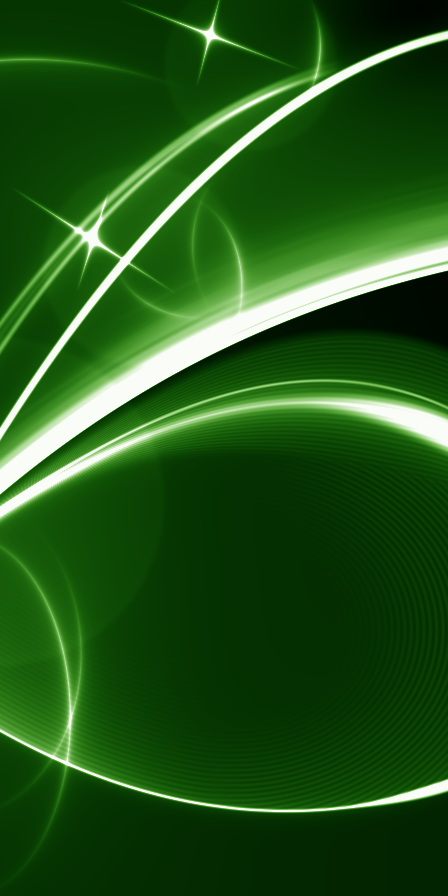
A WebGL 2 fragment shader for this background:

```glsl
#version 300 es
precision highp float;
// Glowing white ribbons over deep green, with lens rings and star glints.
// Ribbons are cubics given by four heights; all layers add to one light value,
// which a power ramp turns from black-green into white.
uniform vec2 u_resolution;
out vec4 fragColor;

// Ribbon heights at x = 0, 1/3, 2/3, 1 (canvas is 1 wide, 2 high)
const vec4 MAIN_ARC = vec4(1.031, 1.479, 1.773, 1.922);
const vec4 UPPER_ARC = vec4(1.276, 1.633, 1.823, 1.891);
const vec4 INNER_ARC = vec4(1.219, 1.61, 1.815, 1.885);
const vec4 SHEET_EDGE = vec4(0.896, 1.133, 1.294, 1.396);
const vec4 FAN_TOP = vec4(0.885, 1.112, 1.242, 1.211);
const vec4 FAN_THREAD = vec4(0.865, 1.055, 1.148, 1.089);
const vec4 FAN_CORE = vec4(0.854, 1.029, 1.102, 1.031);
const vec4 FAN_BASE = vec4(0.839, 0.977, 0.987, 0.919);
const vec4 LOW_EDGE = vec4(0.367, 0.229, 0.188, 0.245);
const vec4 STREAK = vec4(1.865, 1.828, 1.674, 1.41);
const vec3 RAMP_POWER = vec3(2.4, 1.0, 3.3);
const float LINE_GAP = 0.0112;

// Discs: centre, radius
const vec3 DISCS[3] = vec3[3](vec3(0.56, 1.857, 0.19), vec3(0.32, 1.406, 0.222), vec3(0, 0.88, 0.365));
// Arcs: ellipse centre and radii, then lit spot, its reach and strength
const vec4 ARCS[6] = vec4[6](
  vec4(-0.08, 0.4, 0.237, 0.404), vec4(-0.1, 0.54, 0.281, 0.365),
  vec4(0.56, 1.9, 0.155, 0.2), vec4(0.4, 1.36, 0.14, 0.2),
  vec4(0.57, 1.45, 0.14, 0.2), vec4(0.45, 1.45, 0.2, 0.16));
const vec4 ARC_LIGHT[6] = vec4[6](
  vec4(0.13, 0.48, 0.3, 0.55), vec4(0.14, 0.46, 0.2, 0.35),
  vec4(0.71, 1.88, 0.08, 0.65), vec4(0.53, 1.42, 0.1, 0.4),
  vec4(0.44, 1.47, 0.09, 0.25), vec4(0.34, 1.32, 0.08, 0.28));

float hash(vec2 p) {
  vec3 q = fract(p.xyx * 0.1031);
  q += dot(q, q.yzx + 33.33);
  return fract((q.x + q.y) * q.z);
}

float noise(vec2 p) {
  vec2 i = floor(p), f = fract(p);
  f *= f * (3.0 - 2.0 * f);
  return mix(mix(hash(i), hash(i + vec2(1, 0)), f.x),
             mix(hash(i + vec2(0, 1)), hash(i + 1.0), f.x), f.y);
}

// Cubic through four evenly spaced heights
float curve(float x, vec4 h) {
  float t = 3.0 * x, a = t - 1.0, b = t - 2.0, c = t - 3.0;
  return dot(h, vec4(-a * b * c / 6.0, t * b * c / 2.0, -t * a * c / 2.0, t * a * b / 6.0));
}

// Signed distance to a curve, positive above it
float above(vec2 p, vec4 h) {
  float y = curve(p.x, h);
  float slope = (curve(p.x + 0.01, h) - y) / 0.01;
  return (p.y - y) / sqrt(1.0 + slope * slope);
}

float stroke(float d, float w, float soft) {
  return 1.0 - smoothstep(w - soft, w + soft, abs(d));
}

float glow(float d, float reach) { return exp(-abs(d) / reach); }

float spot(vec2 p, vec2 centre, vec2 reach) {
  vec2 q = (p - centre) / reach;
  return exp(-dot(q, q));
}

float ellipse(vec2 q, vec2 r) {
  float k = length(q / r);
  return k * (k - 1.0) / max(length(q / (r * r)), 0.001);
}

float ray(vec2 q, vec2 dir, float len) {
  float taper = max(0.0, 1.0 - abs(dot(q, dir)) / len);
  return taper * glow(q.x * dir.y - q.y * dir.x, 0.002 + 0.003 * taper * taper);
}

float star(vec2 q, vec2 dir, vec2 cross) {
  return ray(q, dir, 0.22) + ray(q, cross, 0.12) + 0.6 * glow(length(q), 0.014);
}

float threads(float s) { return 0.5 + 0.5 * cos(6.2832 * s); }

void main() {
  vec2 p = gl_FragCoord.xy / u_resolution * vec2(1, 2);
  float soft = 1.0 / u_resolution.x, x = p.x;
  float sheet = above(p, SHEET_EDGE), fanTop = above(p, FAN_TOP);
  float core = above(p, FAN_CORE), base = above(p, FAN_BASE), low = above(p, LOW_EDGE);
  float overSheet = smoothstep(-soft, soft, sheet), overBase = smoothstep(-0.02, 0.02, base);
  float inFan = overBase * (1.0 - smoothstep(-0.012, 0.006, fanTop));
  float inBowl = smoothstep(-soft, soft, low) * (1.0 - overBase);

  // Background gradients
  float upper = 0.2 + 0.1 * spot(p, vec2(0.3, 1.5), vec2(0.35, 0.25))
    + 0.05 * spot(p, vec2(0.7, 1.6), vec2(0.35, 0.15)) - 0.19 * spot(p, vec2(0.95, 1.97), vec2(0.25, 0.15));
  float lower = 0.18 + 0.12 * spot(p, vec2(0, 0.7), vec2(0.33, 0.5)) - 0.04 * x * (1.0 - inBowl);
  float light = mix(lower, upper, overSheet);
  light -= (1.0 - overSheet) * smoothstep(0.0, 0.02, fanTop) * mix(0.06, 0.11, x);

  // Lens discs and arcs
  for (int i = 0; i < 3; i++) {
    float d = length(p - DISCS[i].xy) - DISCS[i].z;
    light += 0.035 * (1.0 - smoothstep(-0.01, 0.01, d)) + 0.012 * glow(d, 0.012);
  }
  for (int i = 0; i < 6; i++) {
    float d = ellipse(p - ARCS[i].xy, ARCS[i].zw);
    float lit = spot(p, ARC_LIGHT[i].xy, ARC_LIGHT[i].zz) * ARC_LIGHT[i].w;
    light += lit * (0.7 * glow(d, 0.005) + 0.3 * glow(d, 0.025));
  }

  // Broad sheet, bright at its lower edge and feathered above
  float grain = noise(vec2(sheet * 110.0, x * 3.0));
  float feather = sheet / mix(0.075, 0.135, min(1.0, 2.0 * x));
  float body = (0.58 + 0.2 * grain) * exp(-feather * feather);
  body += 0.3 * (1.0 - smoothstep(0.03, 0.07, sheet));
  body -= 0.4 * stroke(sheet - 0.018, 0.004, 0.006) * smoothstep(0.25, 0.6, x);
  light += overSheet * body;

  // Threaded fan under the sheet
  float fanPos = base / max(base - fanTop, 0.01);
  float fanLines = threads(fanPos * 26.0 + 0.6 * noise(p * 6.0));
  light += inFan * (0.04 + 0.05 * fanLines + 0.16 * glow(core, 0.05));
  float ends = smoothstep(0.65, 1.0, x) + 1.0 - smoothstep(0.1, 0.4, x);
  light += mix(0.24, 0.5, ends) * stroke(core, 0.008 + 0.028 * smoothstep(0.6, 1.0, x), 0.015);
  light += 0.3 * glow(core, 0.018 + 0.03 * x) + 0.42 * stroke(above(p, FAN_THREAD), 0.003, 0.003);

  // Bowl: threads along the low ribbon turn into a swirl on the right
  float swirl = length((p - vec2(0.52, 0.594)) / vec2(0.495, 0.39));
  float swirlLines = threads(swirl * 0.39 / LINE_GAP) * smoothstep(0.45, 1.0, swirl);
  swirlLines *= max(smoothstep(0.55, 0.9, x), 1.0 - smoothstep(0.35, 0.7, p.y));
  float lowLines = threads(low / LINE_GAP) * glow(low, 0.12);
  light += inBowl * 0.07 * mix(lowLines, swirlLines, smoothstep(0.25, 0.6, x));
  light += inBowl * mix(0.34, 0.1, smoothstep(0.0, 0.5, x)) * glow(low, 0.1);
  light += mix(0.4, 0.75, smoothstep(0.0, 0.4, x)) * stroke(low - 0.002, 0.003 + 0.01 * smoothstep(0.75, 1.0, x), 0.004);
  light += 0.14 * glow(low, 0.012);

  // Upper arcs, side streak and star glints
  float arc = above(p, MAIN_ARC), outer = above(p, UPPER_ARC), streak = above(p, STREAK);
  float fade = 1.0 - smoothstep(0.55, 0.8, x);
  light += 0.85 * stroke(arc, 0.007 + 0.006 * x * (1.5 - x), 0.004) + 0.1 * glow(arc, 0.03);
  light += fade * (0.36 * stroke(outer, 0.004 + 0.012 * x, 0.006) + 0.2 * glow(outer + 0.015, 0.025)
    + 0.36 * stroke(above(p, INNER_ARC), 0.005, 0.005));
  light += (1.0 - smoothstep(0.02, 0.45, x)) * (0.42 * glow(streak, 0.006) + 0.1 * glow(streak + 0.02, 0.04));
  light += star(p - vec2(0.469, 1.922), vec2(0.933, -0.36), vec2(0.25, 0.968));
  light += star(p - vec2(0.208, 1.464), vec2(0.84, -0.543), vec2(0.3, 0.954));

  fragColor = vec4(pow(vec3(clamp(light, 0.01, 0.99)), RAMP_POWER), 1);
}
```
